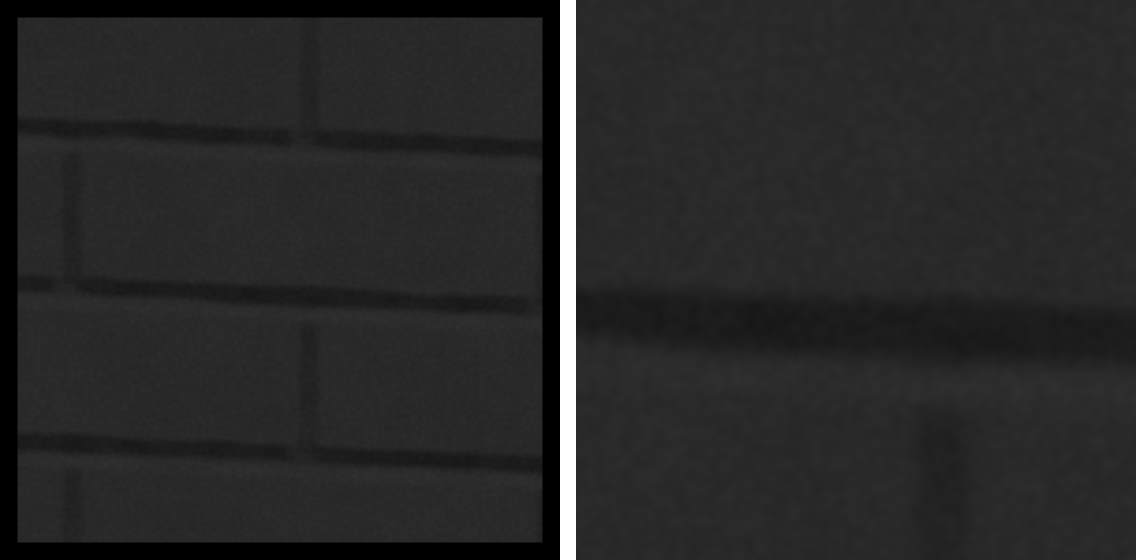
Left: the whole. Right: its middle third, enlarged.
Reproduce this texture procedurally as a Shadertoy shader.

```glsl
#define FRAME 0.03125         // width of the black margin
#define COURSE 0.282          // height of one brick course
#define BRICK 0.846           // length of one brick
#define BASE vec2(0.552, 0.214) // one upright joint, one bed joint
#define SLOPE 0.046           // fall of the courses to the right
#define BED_HALF 0.015        // half height of a bed joint
#define UPRIGHT_HALF 0.016    // half width of an upright joint
#define GRAIN 0.022           // strength of the fine grain
#define PAINT vec3(0.160)
#define BED_COLOR vec3(0.100)
#define UPRIGHT_COLOR vec3(0.128)
#define LIP_COLOR vec3(0.182)

vec2 gradientAt(vec2 cell) {
    vec3 p = fract(cell.xyx * vec3(0.1031, 0.1030, 0.0973));
    p += dot(p, p.yzx + 33.33);
    float angle = 6.2832 * fract((p.x + p.y) * p.z);
    return vec2(cos(angle), sin(angle));
}

// Gradient noise, roughly -0.7 to 0.7
float noise(vec2 p) {
    vec2 i = floor(p), f = p - i;
    vec2 w = f * f * f * (f * (f * 6.0 - 15.0) + 10.0);
    vec2 e = vec2(1.0, 0.0);
    float low = mix(dot(gradientAt(i), f), dot(gradientAt(i + e), f - e), w.x);
    float high = mix(dot(gradientAt(i + e.yx), f - e.yx),
                     dot(gradientAt(i + 1.0), f - 1.0), w.x);
    return mix(low, high, w.y);
}

// Signed distance to the nearest upright joint of a course
float uprightOffset(float x, float row) {
    float along = (x - BASE.x) / BRICK + 0.5 * mod(row, 2.0);
    return (along - round(along)) * BRICK;
}

float softBand(float d, float halfWidth, float blur) {
    return 1.0 - smoothstep(halfWidth - blur, halfWidth + blur, abs(d));
}

vec3 wall(vec2 uv) {
    // Sloping courses with a slightly uneven outline
    float level = uv.y + SLOPE * uv.x - BASE.y;
    level += 0.004 * noise(uv * 7.0) + 0.003 * noise(uv * 28.0);
    float course = level / COURSE;
    float bedIndex = round(course);
    float bedOffset = (course - bedIndex) * COURSE;

    // Paint with broad, faint blotches
    vec3 color = PAINT + 0.008 * noise(uv * 6.0 + 9.0) + 0.007 * noise(uv * 22.0);

    // Upright joints, fading out under the lip of the bed joint
    float wobble = 0.006 * noise(uv * 17.0 + 40.0);
    float upright = uprightOffset(uv.x + wobble, floor(course));
    float lip = exp(-pow((bedOffset + 0.034) / 0.012, 2.0));
    float uprightMask = softBand(upright, UPRIGHT_HALF, 0.009) * (1.0 - 0.9 * lip);
    color = mix(color, UPRIGHT_COLOR, uprightMask * (0.75 + 0.5 * noise(uv * 14.0)));

    // Pale lip below each bed joint
    color = mix(color, LIP_COLOR, lip * (0.6 + 0.6 * noise(uv * vec2(9.0, 15.0))));

    // Bed joints, filled with paint where an upright joint meets them from above
    float crossing = uprightOffset(uv.x + 0.012, bedIndex);
    float fill = 0.65 * softBand(crossing, 0.022, 0.014);
    float thickness = BED_HALF * (1.0 + 0.3 * noise(uv * 12.0 + 70.0));
    float bedMask = softBand(bedOffset, thickness, 0.009) * (1.0 - fill);
    color = mix(color, BED_COLOR, bedMask * (0.88 + 0.3 * noise(uv * 19.0)));

    // Fine grain in two sizes
    float grain = 0.65 * noise(uv * 150.0) + 0.5 * noise(uv * 83.0 + 21.0);
    return color + GRAIN * grain;
}

void mainImage(out vec4 fragColor, in vec2 fragCoord) {
    vec2 uv = fragCoord / iResolution.xy;
    float pixel = 1.0 / min(iResolution.x, iResolution.y);

    // Square window inside the margin
    vec2 edge = 0.5 - FRAME - abs(uv - 0.5);
    float window = smoothstep(-pixel, pixel, min(edge.x, edge.y));
    fragColor = vec4(wall(uv) * window, 1.0);
}
```
